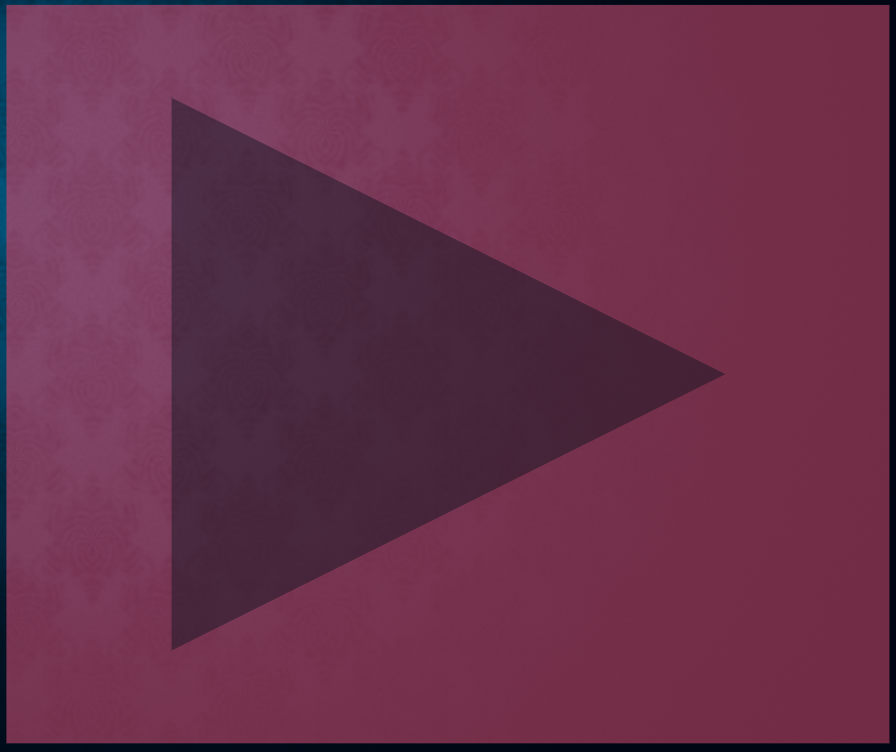
Reproduce this background procedurally as a WebGL 2 fragment shader.

```glsl
#version 300 es
precision highp float;
// A translucent wine panel with a dark right-pointing triangle over a navy backdrop.
// A soft glow at the upper left tints every layer, and a staggered damask of
// polar petals, broken up by gradient noise, fades out with that glow.

uniform vec2 u_resolution;
out vec4 fragColor;

const float TAU = 6.2831853;
const vec3 NAVY = vec3(0.0, 0.025, 0.075);
const vec3 TEAL = vec3(0.01, 0.32, 0.47);
const vec3 WINE = vec3(0.449, 0.170, 0.267);
const vec3 MAUVE = vec3(0.515, 0.285, 0.425);
const vec3 SHADE = vec3(0.01, 0.06, 0.10);

vec2 hashGradient(vec2 cell) {
    vec2 h = vec2(dot(cell, vec2(127.1, 311.7)), dot(cell, vec2(269.5, 183.3)));
    return fract(sin(h) * 43758.5) * 2.0 - 1.0;
}

float gradientNoise(vec2 p) {
    vec2 i = floor(p), f = fract(p);
    vec2 u = f * f * (3.0 - 2.0 * f);
    vec2 e = vec2(0.0, 1.0);
    float low = mix(dot(hashGradient(i), f),
                    dot(hashGradient(i + e.yx), f - e.yx), u.x);
    float high = mix(dot(hashGradient(i + e.xy), f - e.xy),
                     dot(hashGradient(i + e.yy), f - e.yy), u.x);
    return mix(low, high, u.y);
}

float boxDistance(vec2 p, vec2 low, vec2 high) {
    vec2 d = abs(p - 0.5 * (low + high)) - 0.5 * (high - low);
    return max(d.x, d.y);
}

// Isosceles triangle: vertical base through "base", tip to the right
float triangleDistance(vec2 p, vec2 base, float halfHeight, float reach) {
    vec2 q = vec2(p.x - base.x, abs(p.y - base.y));
    vec2 normal = normalize(vec2(halfHeight, reach));
    return max(-q.x, dot(q - vec2(reach, 0.0), normal));
}

float fill(float distance, float pixel) {
    return clamp(0.5 - distance / pixel, 0.0, 1.0);
}

// Ornate flower in a unit cell, mirrored about its vertical axis
float flower(vec2 p) {
    p.x = abs(p.x);
    float r = length(p);
    float a = atan(p.x, p.y);
    float rim = 0.31 + 0.055 * cos(6.0 * a) + 0.025 * cos(14.0 * a);
    float body = smoothstep(0.05, -0.05, r - rim);
    float veins = 0.5 + 0.5 * cos(12.0 * a + 7.0 * sin(r * 20.0));
    float rings = 0.5 + 0.5 * cos(r * 62.0 + 2.0 * cos(6.0 * a));
    float curl = length(p - vec2(0.31, -0.19));
    float leaf = smoothstep(0.13, 0.06, curl) * (0.5 + 0.5 * cos(curl * 70.0));
    return max(body * (0.35 + 0.4 * veins + 0.25 * rings), 0.6 * leaf);
}

// Two interleaved grids of flowers
float damask(vec2 p, vec2 origin, vec2 period) {
    vec2 cell = (p - origin) / period;
    float pattern = 0.0;
    for (int k = 0; k < 2; k++) {
        vec2 q = fract(cell + 0.5 * float(k) + 0.5) - 0.5;
        pattern = max(pattern, flower(q));
    }
    return pattern;
}

float glowAt(vec2 p, vec2 center, float falloff) {
    vec2 d = p - center;
    return exp(-falloff * dot(d, d));
}

void main() {
    // Canvas height is one unit; x is scaled to a fixed-aspect frame
    float aspect = 1.1907;
    vec2 p = gl_FragCoord.xy / u_resolution * vec2(aspect, 1.0);
    float pixel = 1.0 / u_resolution.y;

    // Shared light, ornament and fine grain
    float glow = glowAt(p, vec2(0.05, 0.73), 2.4);
    float wear = 0.75 + 0.5 * gradientNoise(p * 30.0);
    float ornament = damask(p, vec2(0.329, 0.718), vec2(0.206, 0.217)) * wear;
    ornament *= smoothstep(0.02, 0.65, glow);
    float grain = gradientNoise(p * 190.0) * 0.012;

    // Backdrop
    vec3 color = mix(NAVY, TEAL, glow * glow);
    color *= 1.0 - 0.25 * ornament + 6.0 * grain;

    // Panel
    vec3 panel = mix(WINE, MAUVE, glow);
    panel -= vec3(0.022, 0.040, 0.045) * ornament;
    panel += grain * (0.3 + glow);
    float panelDistance = boxDistance(p, vec2(0.0085, 0.0115), vec2(1.182, 0.9935));
    color = mix(color, panel, fill(panelDistance, pixel));

    // Triangle
    float arrow = triangleDistance(p, vec2(0.228, 0.5025), 0.3675, 0.736);
    color = mix(color, SHADE, 0.42 * fill(arrow, pixel));

    // Dither against banding
    float dither = fract(sin(dot(gl_FragCoord.xy, vec2(12.99, 78.23)) / TAU) * 43758.5);
    fragColor = vec4(color + (dither - 0.5) / 255.0, 1.0);
}
```
